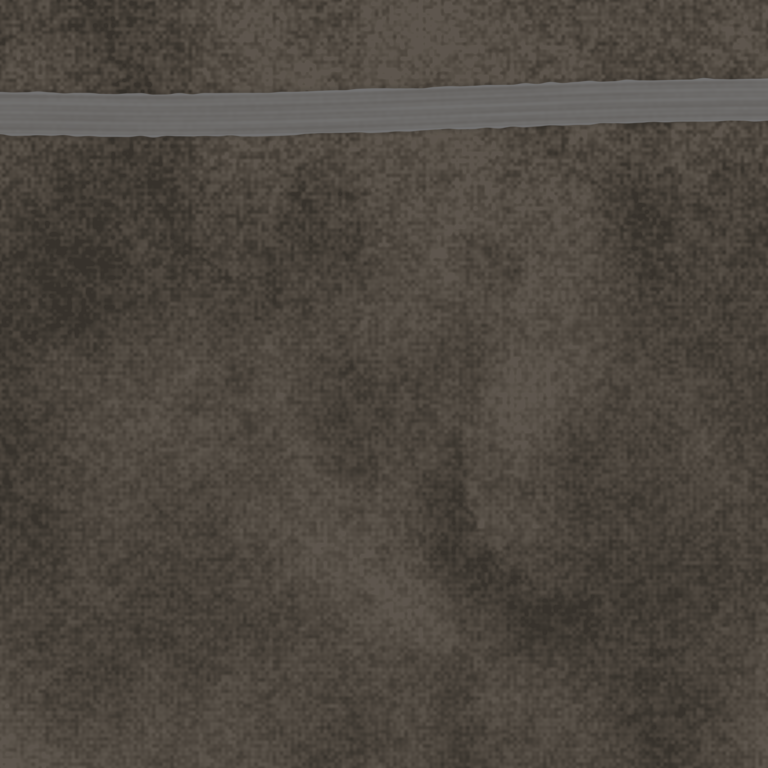
Give the GLSL for this texture, as a WebGL 1 fragment shader.

```glsl
precision highp float;
// Worn brown cloth crossed near the top by a thin, slightly bent grey ribbon.
// Layered noise gives the mottling, cellular noise the round stains, and fine
// noise with crossed sines the woven grain; one tone value picks the colour.

uniform vec2 u_resolution;

const vec3 CLOTH_DARK = vec3(0.250, 0.228, 0.200);
const vec3 CLOTH_MID = vec3(0.300, 0.272, 0.240);
const vec3 CLOTH_LIGHT = vec3(0.343, 0.314, 0.280);
const vec3 RIBBON_DARK = vec3(0.405, 0.396, 0.388);
const vec3 RIBBON_LIGHT = vec3(0.445, 0.440, 0.435);
const vec3 RIBBON_EDGE = vec3(0.460, 0.460, 0.465);

const float RIBBON_HEIGHT = 0.850;
const float RIBBON_RISE = 0.020;
const float RIBBON_HALF_WIDTH = 0.028;
const float MOTTLE_SCALE = 5.0;
const float MOTTLE_CONTRAST = 4.2;
const float STAIN_SCALE = 10.0;
const float STAIN_SHARE = 0.38;
const float STAIN_DEPTH = 0.75;
const float GRAIN_SCALE = 210.0;
const float GRAIN_CONTRAST = 2.2;
const float THREADS = 128.0;
const float THREAD_CONTRAST = 0.12;
const float TAU = 6.2831853;

float hash(vec2 p) {
  vec3 q = fract(vec3(p.xyx) * 0.1031);
  q += dot(q, q.yzx + 33.33);
  return fract((q.x + q.y) * q.z);
}

float valueNoise(vec2 p) {
  vec2 cell = floor(p);
  vec2 f = fract(p);
  f = f * f * (3.0 - 2.0 * f);
  float low = mix(hash(cell), hash(cell + vec2(1.0, 0.0)), f.x);
  float high = mix(hash(cell + vec2(0.0, 1.0)), hash(cell + vec2(1.0)), f.x);
  return mix(low, high, f.y);
}

float layeredNoise(vec2 p) {
  float sum = 0.0;
  float weight = 0.5;
  for (int i = 0; i < 5; i++) {
    sum += weight * valueNoise(p);
    p = mat2(0.8, 0.6, -0.6, 0.8) * p * 2.03 + 17.0;
    weight *= 0.56;
  }
  return sum / 1.074;
}

// Cellular stains: some cells hold a soft round patch of random size.
float stains(vec2 p) {
  vec2 cell = floor(p);
  float cover = 0.0;
  for (int y = -1; y <= 1; y++) {
    for (int x = -1; x <= 1; x++) {
      vec2 id = cell + vec2(float(x), float(y)) + 40.0;
      vec2 center = id - 40.0 + vec2(hash(id), hash(id + 71.0));
      float radius = mix(0.12, 0.42, hash(id + 133.0));
      float present = step(hash(id + 211.0), STAIN_SHARE);
      float patch_ = 1.0 - smoothstep(radius * 0.6, radius * 1.15, distance(p, center));
      cover = max(cover, present * patch_);
    }
  }
  return cover;
}

// A broad dark blot within a pale crescent, shaded along its outer rim.
float foldTone(vec2 uv, vec2 warp) {
  vec2 d = uv + warp - vec2(0.78, 0.40);
  float r = length(d);
  float lowerLeft = smoothstep(0.3, 0.9, dot(d / max(r, 0.001), vec2(-0.83, -0.56)));
  float blot = 1.0 - smoothstep(0.02, 0.13, length(d * vec2(1.2, 0.85)));
  float pale = smoothstep(0.10, 0.15, r) - smoothstep(0.175, 0.195, r);
  float shade = smoothstep(0.18, 0.20, r) - smoothstep(0.21, 0.27, r);
  return lowerLeft * (0.55 * pale - 0.7 * shade) - 0.75 * blot;
}

vec3 clothColor(vec2 uv) {
  vec2 warp = vec2(layeredNoise(uv * 22.0), layeredNoise(uv * 22.0 + 90.0)) - 0.5;
  float mottle = layeredNoise(uv * vec2(1.15, 0.9) * MOTTLE_SCALE + 8.0) - 0.5;
  float grain = valueNoise(uv * GRAIN_SCALE) - 0.5;
  grain += 0.5 * (valueNoise(uv * GRAIN_SCALE * 0.53 + 60.0) - 0.5);
  float weave = sin(uv.x * THREADS * TAU) + sin(uv.y * THREADS * TAU);
  float upper = smoothstep(0.5, 0.85, uv.y);

  float tone = 0.12 + MOTTLE_CONTRAST * mottle;
  tone -= STAIN_DEPTH * stains((uv + warp * 0.09) * STAIN_SCALE) * mix(0.6, 1.0, upper);
  tone += foldTone(uv, warp * 0.10);
  tone += GRAIN_CONTRAST * grain * mix(0.85, 1.15, upper) + THREAD_CONTRAST * weave;
  tone = clamp(tone, -1.7, 1.6);
  vec3 toward = tone < 0.0 ? CLOTH_MID - CLOTH_DARK : CLOTH_LIGHT - CLOTH_MID;
  return CLOTH_MID + toward * tone;
}

// Lengthwise streaks and a thin pale line along each side.
vec3 ribbonColor(vec2 uv, float across) {
  float streak = 0.5 + 0.25 * sin(across * 13.0 + 0.8) + 0.15 * sin(across * 29.0);
  streak += 0.5 * (valueNoise(vec2(uv.x * 9.0, across * 5.0 + 30.0)) - 0.5);
  streak += 0.25 * (valueNoise(uv * 170.0) - 0.5);
  vec3 color = mix(RIBBON_DARK, RIBBON_LIGHT, clamp(streak, 0.0, 1.0));
  return mix(color, RIBBON_EDGE, 0.7 * smoothstep(0.87, 0.97, abs(across)));
}

void main() {
  vec2 uv = gl_FragCoord.xy / u_resolution;
  float middle = RIBBON_HEIGHT + RIBBON_RISE * smoothstep(0.2, 1.0, uv.x);
  middle += 0.002 * (1.0 - smoothstep(0.0, 0.2, uv.x));
  float offset = uv.y - middle;
  float ragged = 0.0025 * (valueNoise(vec2(uv.x * 60.0, step(0.0, offset) * 9.0)) - 0.5);
  float outside = abs(offset) - RIBBON_HALF_WIDTH - ragged;
  float soft = max(0.0012, 0.75 / u_resolution.y);

  vec3 cloth = clothColor(uv);
  cloth *= 1.0 - 0.10 * (1.0 - smoothstep(0.0, 0.007, outside));
  vec3 ribbon = ribbonColor(uv, offset / RIBBON_HALF_WIDTH);
  gl_FragColor = vec4(mix(ribbon, cloth, smoothstep(-soft, soft, outside)), 1.0);
}
```
